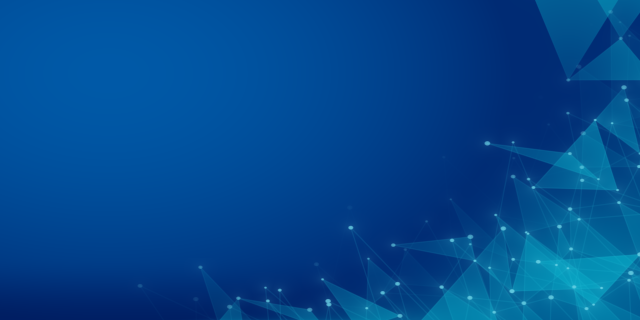
Write a WebGL 2 fragment shader that draws this background.

```glsl
#version 300 es
precision highp float;
// Deep blue gradient with a glowing cyan mesh of facets, strands and nodes at lower right.
uniform vec2 u_resolution;
out vec4 fragColor;

float hash(vec2 p) {
    return fract(sin(dot(p, vec2(127.1, 311.7))) * 43758.5453);
}

// Distance inside the curved border of the mesh, negative outside.
float meshDepth(vec2 p) {
    return p.x - 0.23 - 1.6 * pow(max(p.y, 0.001), 0.36);
}

vec2 jitteredNode(vec2 cell) {
    return cell + 0.5 + 0.85 * (vec2(hash(cell), hash(cell + 57.3)) - 0.5);
}

float strand(vec2 p, vec2 a, vec2 b) {
    vec2 ab = b - a;
    float d = length(p - a - ab * clamp(dot(p - a, ab) / dot(ab, ab), 0.0, 1.0));
    float core = 1.0 - smoothstep(0.0, 0.0008 + 1.0 / u_resolution.y, d);
    return 0.75 * core + 0.07 * exp(-d * 60.0);
}

float nodeDot(vec2 p, vec2 center) {
    float radius = mix(0.003, 0.0075, hash(floor(center * 500.0)));
    float d = length((p - center) * vec2(0.85, 1.1));
    float soft = 0.8 / u_resolution.y;
    return 1.0 - smoothstep(radius - soft, radius + soft, d) + 0.2 * exp(-d * 60.0);
}

// Signed distance to the line through a and b.
float sideOf(vec2 p, vec2 a, vec2 b) {
    vec2 ab = b - a;
    return (ab.x * (p.y - a.y) - ab.y * (p.x - a.x)) / length(ab);
}

// Adds one triangle: x holds fill, y strands, z nodes.
void addFacet(inout vec3 mesh, vec2 p, vec2 a, vec2 b, vec2 c, float fill, float line) {
    vec3 sides = sign(sideOf(c, a, b)) * vec3(sideOf(p, a, b), sideOf(p, b, c), sideOf(p, c, a));
    float inside = min(sides.x, min(sides.y, sides.z));
    float soft = 0.8 / u_resolution.y;
    float shade = mix(0.35, 1.0, clamp(length(p - a) / length(0.5 * (b + c) - a), 0.0, 1.0));
    mesh.x += fill * shade * smoothstep(-soft, soft, inside);
    mesh.y += line * (strand(p, a, b) + strand(p, b, c) + strand(p, c, a));
    float dots = max(nodeDot(p, a), max(nodeDot(p, b), nodeDot(p, c)));
    mesh.z = max(mesh.z, dots * min(line * 4.0, 1.0));
}

// Triangles joining neighbouring jittered nodes of one grid.
void addScatter(inout vec3 mesh, vec2 p, float size) {
    vec2 home = floor(p / size);
    for (int y = -1; y <= 1; y++) {
        for (int x = -1; x <= 1; x++) {
            vec2 cell = home + vec2(x, y);
            vec2 a = jitteredNode(cell) * size;
            vec2 b = jitteredNode(cell + vec2(1, 0)) * size;
            vec2 c = jitteredNode(cell + vec2(0, 1)) * size;
            float visible = smoothstep(0.14, 0.6, meshDepth(a)) * smoothstep(0.95, 0.5, a.y);
            float filled = step(0.6, hash(cell + size * 31.0));
            addFacet(mesh, p, a, b, c, 0.3 * filled * visible, 0.2 * visible);
        }
    }
}

// Broad facets that shape the outline of the mesh.
void addOutline(inout vec3 mesh, vec2 p) {
    // Upper right
    addFacet(mesh, p, vec2(1.776, 0.75), vec2(1.66, 1.03), vec2(1.95, 1.03), 0.6, 0.06);
    addFacet(mesh, p, vec2(1.776, 0.75), vec2(1.94, 0.88), vec2(2.05, 0.75), 0.6, 0.1);
    addFacet(mesh, p, vec2(1.94, 0.88), vec2(1.85, 1.03), vec2(2.05, 1.03), 0.65, 0.1);
    // Right side
    addFacet(mesh, p, vec2(1.95, 0.727), vec2(1.86, 0.625), vec2(2.0, 0.52), 0.55, 0.16);
    addFacet(mesh, p, vec2(1.523, 0.552), vec2(1.781, 0.52), vec2(1.87, 0.44), 0.6, 0.18);
    addFacet(mesh, p, vec2(1.667, 0.414), vec2(1.86, 0.625), vec2(1.93, 0.406), 0.7, 0.2);
    // Lower edge
    addFacet(mesh, p, vec2(1.229, 0.234), vec2(1.47, 0.26), vec2(1.484, 0.185), 0.35, 0.16);
    addFacet(mesh, p, vec2(1.008, 0.127), vec2(1.25, 0.013), vec2(1.12, -0.03), 0.7, 0.18);
    addFacet(mesh, p, vec2(0.745, 0.068), vec2(0.968, 0.032), vec2(1.02, -0.03), 0.5, 0.14);
    addFacet(mesh, p, vec2(0.745, 0.068), vec2(0.67, -0.02), vec2(0.76, -0.02), 0.45, 0.1);
    // Dense corner
    addFacet(mesh, p, vec2(1.484, 0.185), vec2(1.3, -0.02), vec2(1.56, -0.02), 0.7, 0.2);
    addFacet(mesh, p, vec2(1.573, 0.286), vec2(1.484, 0.185), vec2(1.6, 0.09), 0.4, 0.2);
    addFacet(mesh, p, vec2(1.65, 0.27), vec2(1.6, 0.09), vec2(1.88, 0.1), 0.7, 0.22);
    addFacet(mesh, p, vec2(1.682, 0.182), vec2(2.0, 0.205), vec2(1.855, 0.048), 1.1, 0.22);
}

void main() {
    vec2 p = gl_FragCoord.xy / u_resolution.y;

    // Blue light at upper left, darker toward the floor
    float falloff = length((p - vec2(0.34, 0.77)) * vec2(0.62, 1.0)) / 0.78;
    vec3 color = mix(vec3(0.0, 0.35, 0.655), vec3(0.0, 0.17, 0.455), min(pow(falloff, 1.8), 1.0));
    color *= 1.0 - vec3(0.0, 0.3, 0.15) * smoothstep(0.2, 0.0, p.y) * smoothstep(1.6, 0.4, p.x);

    // Cyan haze and a corner glow behind the mesh
    color = mix(color, vec3(0.0, 0.48, 0.64), 0.5 * smoothstep(0.1, 0.9, meshDepth(p)));
    float corner = length((p - vec2(1.8, 0.16)) * vec2(1.0, 1.2));
    color = mix(color, vec3(0.0, 0.58, 0.72), 0.45 * exp(-corner * corner * 18.0));

    vec3 mesh = vec3(0.0);
    addOutline(mesh, p);
    for (int i = 0; i < 3; i++) addScatter(mesh, p, 0.34 / (1.0 + 0.75 * float(i)));

    color = mix(color, vec3(0.02, 0.67, 0.78), 1.0 - exp(-0.85 * mesh.x));
    color = mix(color, vec3(0.15, 0.78, 0.87), 0.8 * (1.0 - exp(-mesh.y)));
    color = mix(color, vec3(0.42, 0.82, 0.9), 0.85 * min(mesh.z, 1.0));
    fragColor = vec4(color, 1.0);
}
```
